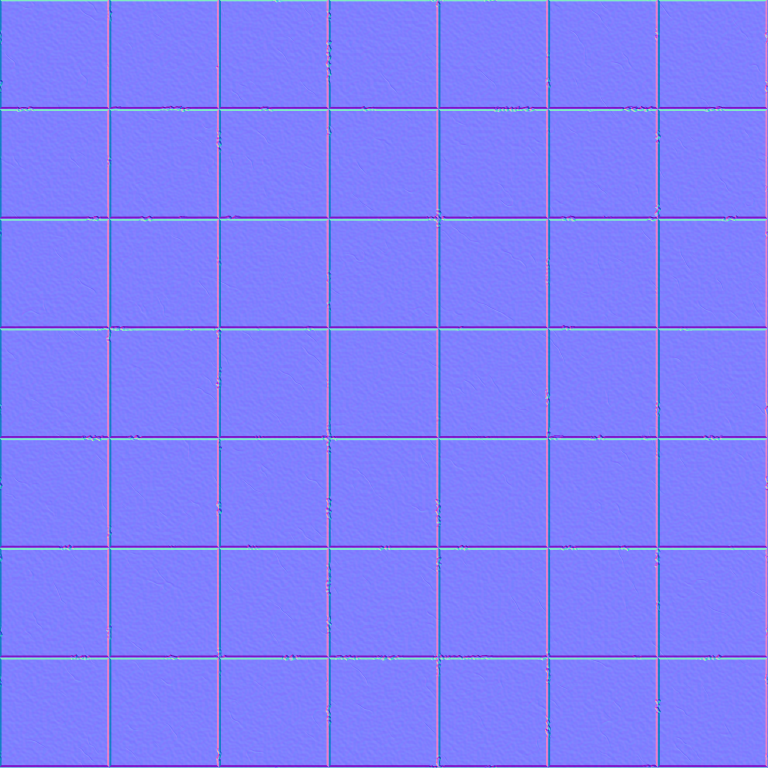
A Shadertoy shader for this texture map:

```glsl
vec2 gradientAt(vec2 cell, vec2 period) {
    cell = mod(cell, period);
    float angle = 6.2832 * fract(sin(dot(cell, vec2(127.1, 311.7)) + period.x * 7.3) * 43758.5);
    return vec2(cos(angle), sin(angle));
}

// Gradient noise that wraps after a whole number of cells
float gradientNoise(vec2 p, vec2 period) {
    p *= period;
    vec2 i = floor(p), f = p - i;
    vec2 u = f * f * f * (f * (f * 6.0 - 15.0) + 10.0);
    vec2 s = vec2(1, 0);
    float low = mix(dot(gradientAt(i, period), f),
                    dot(gradientAt(i + s.xy, period), f - s.xy), u.x);
    float high = mix(dot(gradientAt(i + s.yx, period), f - s.yx),
                     dot(gradientAt(i + s.xx, period), f - s.xx), u.x);
    return mix(low, high, u.y);
}

// Faint plaster relief with a diagonal grain and short, shallow cracks
float surfaceHeight(vec2 uv) {
    vec2 diagonal = vec2(uv.x + uv.y, uv.x - uv.y);
    float relief = 0.00008 * gradientNoise(uv, vec2(53))
                 + 0.00014 * gradientNoise(diagonal, vec2(127, 61))
                 + 0.00017 * gradientNoise(uv, vec2(223, 239));
    float crackLine = abs(gradientNoise(diagonal, vec2(27, 9))
                        + 0.12 * gradientNoise(uv, vec2(89)));
    float crackMask = smoothstep(0.08, 0.4, gradientNoise(uv, vec2(31)));
    return relief - 0.00014 * crackMask * (1.0 - smoothstep(0.0, 0.05, crackLine));
}

// Seven by seven tiles parted by narrow flat-bottomed grooves with chipped stretches
float tileHeight(vec2 uv) {
    vec2 fromLine = fract((uv + vec2(0.0006, -0.001)) * 7.0 + 0.5) - 0.5;
    float edge = min(abs(fromLine.x), abs(fromLine.y)) / 7.0;
    if (edge < 0.005) {
        float worn = smoothstep(0.2, 0.34, gradientNoise(uv, vec2(29, 31)));
        edge += 0.003 * worn * gradientNoise(uv, vec2(227, 211));
    }
    return surfaceHeight(uv) + 0.0035 * clamp((edge - 0.0004) / 0.0022, 0.0, 1.0);
}

vec3 surfaceNormal(vec2 uv, float reach) {
    vec2 e = vec2(reach, 0);
    vec2 slope = vec2(tileHeight(uv + e.xy) - tileHeight(uv - e.xy),
                      tileHeight(uv + e.yx) - tileHeight(uv - e.yx)) / (2.0 * reach);
    return normalize(vec3(-slope, 1.0));
}

void mainImage(out vec4 fragColor, in vec2 fragCoord) {
    // Average four samples per pixel to smooth the thin bevels
    vec3 normal = vec3(0);
    for (int k = 0; k < 4; k++) {
        vec2 offset = vec2(k & 1, k >> 1) * 0.5 - 0.25;
        normal += surfaceNormal((fragCoord + offset) / iResolution.xy, 0.25 / iResolution.y);
    }
    fragColor = vec4(normal / 4.0 * 0.5 + 0.5, 1.0);
}
```
